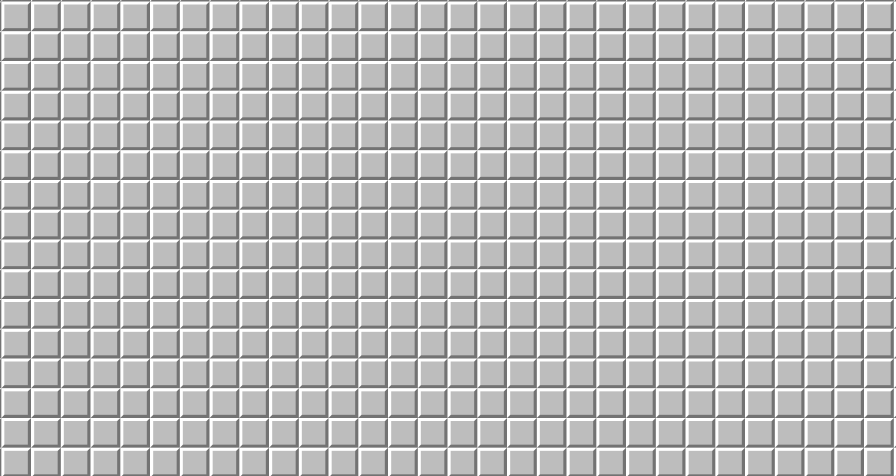
Give the GLSL for this pattern, as a Shadertoy shader.

```glsl
// Grid of raised grey square tiles with flat mitred bevels, lit from the upper left.

const float ROWS = 16.0;                     // tiles over the canvas height
const float UNITS = 17.0;                    // design units across one tile
const vec2  GRID_SHIFT = vec2(0.74, 0.85);   // grid offset from the top left, in units
const float LIGHT_WIDTH = 1.75;              // top and left bevel width, in units
const float DARK_WIDTH = 1.80;               // bottom and right bevel width, in units
const int   SAMPLES = 6;                     // antialiasing samples per axis

const vec3 FACE = vec3(0.74);
const vec3 LIGHT = vec3(1.0);
const vec3 DARK = vec3(0.45);

// Colour of one tile; p runs from the top left corner in design units.
vec3 tileColor(vec2 p) {
    vec2 farSide = UNITS - p;     // distance to the right and bottom edges
    float lightDepth = min(p.x, p.y);
    float darkDepth = min(farSide.x, farSide.y);

    // The nearest edge owns the point, which gives diagonal mitres.
    if (lightDepth < darkDepth) {
        return lightDepth < LIGHT_WIDTH ? LIGHT : FACE;
    }
    return darkDepth < DARK_WIDTH ? DARK : FACE;
}

void mainImage(out vec4 fragColor, in vec2 fragCoord) {
    float unitsPerPixel = ROWS * UNITS / iResolution.y;
    vec3 sum = vec3(0.0);

    // Box-filter the pixel so that edges stay smooth at any size.
    for (int j = 0; j < SAMPLES; j++) {
        for (int i = 0; i < SAMPLES; i++) {
            vec2 jitter = (vec2(i, j) + 0.5) / float(SAMPLES) - 0.5;
            vec2 pos = fragCoord + jitter;
            pos.y = iResolution.y - pos.y;
            sum += tileColor(mod(pos * unitsPerPixel - GRID_SHIFT, UNITS));
        }
    }
    fragColor = vec4(sum / float(SAMPLES * SAMPLES), 1.0);
}
```
